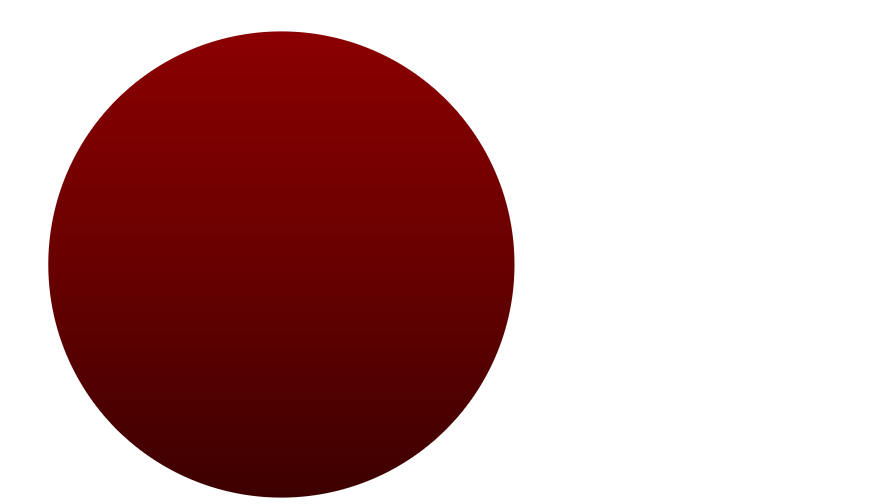
This background is drawn by a WebGL 2 fragment shader. Its source:

```glsl
#version 300 es
precision highp float;
// A large dark red disc, shaded from top to bottom, on a plain white ground.

// Lengths are fractions of the canvas height.
#define DISC_CENTER vec2(0.5583, 0.4752)
#define DISC_RADIUS 0.4625
#define GROUND_COLOR vec3(1.0)
#define TOP_COLOR vec3(0.545, 0.0, 0.0)
#define MIDDLE_COLOR vec3(0.408, 0.0, 0.0)
#define BOTTOM_COLOR vec3(0.237, 0.0, 0.0)

uniform vec2 u_resolution;
out vec4 fragColor;

float circleDistance(vec2 point, vec2 center, float radius) {
    return length(point - center) - radius;
}

// Vertical blend through three colours; height runs from -1 to 1.
vec3 discShade(float height) {
    vec3 endColor = height > 0.0 ? TOP_COLOR : BOTTOM_COLOR;
    return mix(MIDDLE_COLOR, endColor, min(abs(height), 1.0));
}

void main() {
    vec2 point = gl_FragCoord.xy / u_resolution.y;
    float pixel = 1.0 / u_resolution.y;

    // Disc with an edge one pixel wide
    float edge = circleDistance(point, DISC_CENTER, DISC_RADIUS);
    float coverage = clamp(0.5 - edge / pixel, 0.0, 1.0);

    float height = (point.y - DISC_CENTER.y) / DISC_RADIUS;
    fragColor = vec4(mix(GROUND_COLOR, discShade(height), coverage), 1.0);
}
```
